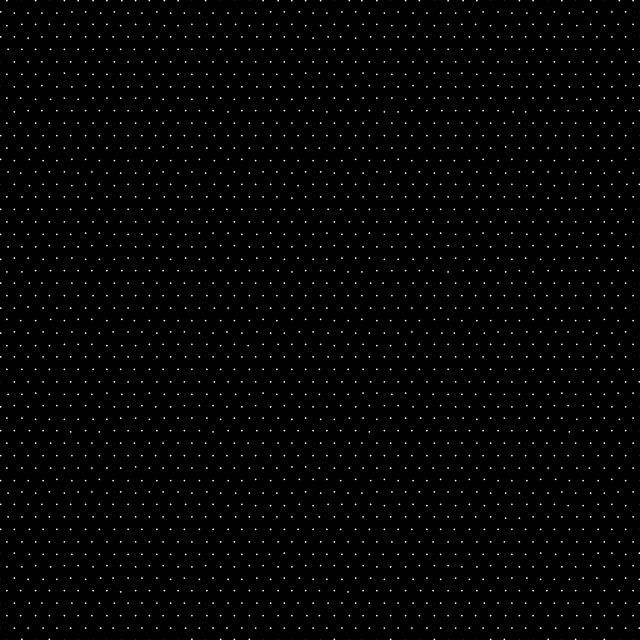
Give the GLSL for this pattern, as a Shadertoy shader.

```glsl
// Fine white dots on black in a staggered, nearly hexagonal lattice.
// Each dot is nudged by a wrapped hash, then snapped to a fine grid, so that
// a few stand one grid step out of line. Whole counts make the sheet tile.

const vec2 DOT_COUNT = vec2(45.0, 52.0);   // columns, rows (rows must be even)
const float SNAP_STEPS = 512.0;            // grid steps across the canvas
const float DOT_RADIUS = 0.63 / 512.0;
const vec2 NUDGE_BIAS = vec2(0.10, -0.15); // in grid steps
const float NUDGE_RANGE = 0.34;            // in grid steps
const vec3 GROUND = vec3(0.0);
const vec3 DOT_COLOR = vec3(1.0);

// Two random values in 0..1 from a cell index
vec2 hash22(vec2 p) {
    vec3 q = fract(p.xyx * vec3(0.1031, 0.1030, 0.0973));
    q += dot(q, q.yzx + 33.33);
    return fract((q.xx + q.yz) * q.zy);
}

// Centre of the lattice dot nearest to uv
vec2 dotCenter(vec2 uv, vec2 count) {
    float row = floor(uv.y * count.y + 0.5);
    float stagger = 0.5 * (1.0 - mod(row, 2.0));
    float column = floor(uv.x * count.x - stagger + 0.5);
    vec2 ideal = vec2(column + stagger, row) / count;

    // The wrapped index gives both sides of a seam the same nudge
    vec2 random = hash22(mod(vec2(column, row), count) + 7.0);
    vec2 nudge = NUDGE_BIAS + NUDGE_RANGE * (2.0 * random - 1.0);
    return (floor(ideal * SNAP_STEPS + nudge) + 0.5) / SNAP_STEPS;
}

// Smooth coverage of a disc, with an edge one pixel wide
float discCoverage(vec2 offset, float radius, float pixel) {
    return clamp(0.5 + (radius - length(offset)) / pixel, 0.0, 1.0);
}

void mainImage(out vec4 fragColor, in vec2 fragCoord) {
    vec2 uv = fragCoord / iResolution.xy;
    float pixel = 1.0 / min(iResolution.x, iResolution.y);

    vec2 offset = uv - dotCenter(uv, DOT_COUNT);
    float coverage = discCoverage(offset, DOT_RADIUS, pixel);
    fragColor = vec4(mix(GROUND, DOT_COLOR, coverage), 1.0);
}
```
